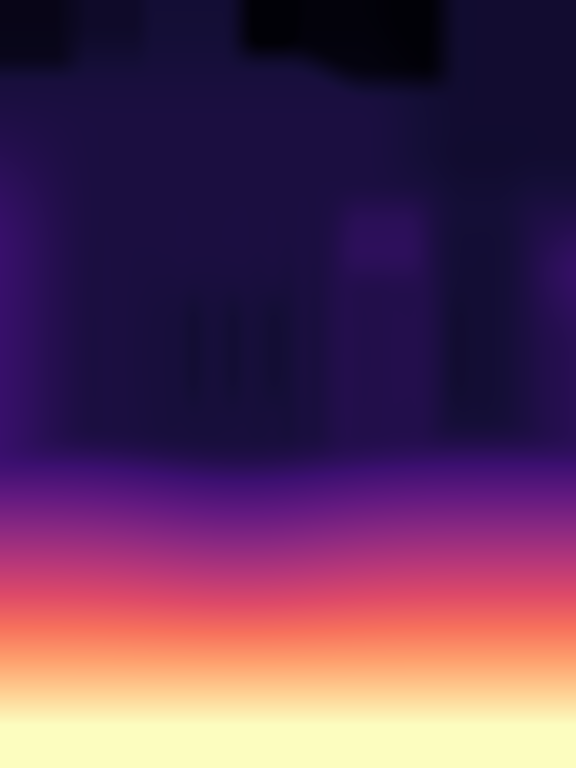
A Shadertoy shader for this texture map:

```glsl
// A soft heat map: a bright floor ramps up into a dim violet wall.
// One scalar heat field is built from a linear ramp, blurred boxes and
// faint vertical grain, then coloured through a black-violet-cream palette.

const int STOPS = 11;

float hash(float n) {
    return fract(sin(n * 127.1) * 43758.5453);
}

float noise(float x) {
    float i = floor(x);
    return mix(hash(i), hash(i + 1.0), smoothstep(0.0, 1.0, x - i));
}

// Rectangle from lo to hi whose borders fade over +-soft
float softBox(vec2 p, vec2 lo, vec2 hi, vec2 soft) {
    vec2 m = smoothstep(lo - soft, lo + soft, p)
           * (1.0 - smoothstep(hi - soft, hi + soft, p));
    return m.x * m.y;
}

float smoothMax(float a, float b, float k) {
    float h = max(k - abs(a - b), 0.0) / k;
    return max(a, b) + h * h * k * 0.25;
}

float streak(vec2 p, vec2 centre, vec2 radius) {
    vec2 d = (p - centre) / radius;
    return exp(-d.x * d.x - d.y * d.y * d.y * d.y);
}

// Evenly spaced colour stops, cold to hot
vec3 heatColour(float t) {
    vec3 stops[STOPS] = vec3[STOPS](
        vec3(0.00, 0.00, 0.016), vec3(0.078, 0.054, 0.212),
        vec3(0.232, 0.06, 0.438), vec3(0.39, 0.10, 0.502),
        vec3(0.55, 0.161, 0.506), vec3(0.716, 0.215, 0.475),
        vec3(0.868, 0.288, 0.409), vec3(0.967, 0.44, 0.36),
        vec3(0.995, 0.624, 0.427), vec3(0.996, 0.813, 0.573),
        vec3(0.987, 0.991, 0.75));
    float s = clamp(t, 0.0, 1.0) * float(STOPS - 1);
    int i = min(int(s), STOPS - 2);
    return mix(stops[i], stops[i + 1], s - float(i));
}

// Floor ramp, sagging a little left of centre
float floorHeat(vec2 p) {
    float d = (p.x - 0.42) / 0.2;
    float sag = 0.022 * exp(-d * d) * smoothstep(0.08, 0.33, p.y);
    return 1.0 - 2.36 * (p.y + sag - 0.056);
}

float wallHeat(vec2 p) {
    float heat = 0.118;

    // Violet glows on the sides and right of centre
    heat += 0.090 * softBox(p, vec2(-0.3, 0.3), vec2(0.06, 0.78), vec2(0.12));
    heat += 0.035 * softBox(p, vec2(0.95, 0.35), vec2(1.3, 0.69), vec2(0.07, 0.06));
    heat += 0.035 * softBox(p, vec2(0.95, 0.60), vec2(1.3, 0.70), vec2(0.07, 0.06));
    heat += 0.018 * softBox(p, vec2(0.57, 0.38), vec2(0.75, 0.72), vec2(0.03, 0.05));
    heat += 0.028 * softBox(p, vec2(0.60, 0.645), vec2(0.73, 0.735), vec2(0.03));

    // Dim panels
    heat -= 0.010 * softBox(p, vec2(0.27, 0.40), vec2(0.54, 0.63), vec2(0.05, 0.06));
    heat -= 0.020 * softBox(p, vec2(0.77, 0.42), vec2(0.90, 0.76), vec2(0.04, 0.08));
    heat -= 0.030 * softBox(p, vec2(0.72, 0.76), vec2(1.3, 1.5), vec2(0.10, 0.05));

    // Dark top edge and its near-black patches
    float slopedBase = mix(0.927, 0.892, smoothstep(0.5, 0.64, p.x));
    heat -= 0.020 * softBox(p, vec2(-0.5, 0.91), vec2(0.75, 1.5), vec2(0.08));
    heat -= 0.060 * softBox(p, vec2(-0.5, 0.91), vec2(0.125, 1.5), vec2(0.03, 0.02));
    heat -= 0.025 * softBox(p, vec2(0.125, 0.93), vec2(0.25, 1.5), vec2(0.02, 0.04));
    heat -= 0.085 * softBox(p, vec2(0.42, slopedBase), vec2(0.77, 1.5), vec2(0.035, 0.025));
    heat -= 0.020 * softBox(p, vec2(0.42, 0.935), vec2(0.51, 1.5), vec2(0.025, 0.02));

    // Narrow dark streaks
    for (int i = 0; i < 3; i++) {
        vec2 centre = vec2(0.335 + 0.07 * float(i), 0.545);
        heat -= 0.014 * streak(p, centre, vec2(0.019, 0.07));
    }
    heat -= 0.008 * streak(p, vec2(0.795, 0.545), vec2(0.02, 0.07));

    // Vertical grain, strongest at mid height
    float grain = noise(p.x * 38.0) - 0.5;
    heat += 0.008 * grain * softBox(p, vec2(-1.0, 0.42), vec2(2.0, 0.65), vec2(0.12));
    return max(heat, 0.005);
}

void mainImage(out vec4 fragColor, in vec2 fragCoord) {
    vec2 p = fragCoord / iResolution.xy;
    float heat = smoothMax(floorHeat(p), wallHeat(p), 0.05);
    fragColor = vec4(heatColour(heat), 1.0);
}
```
